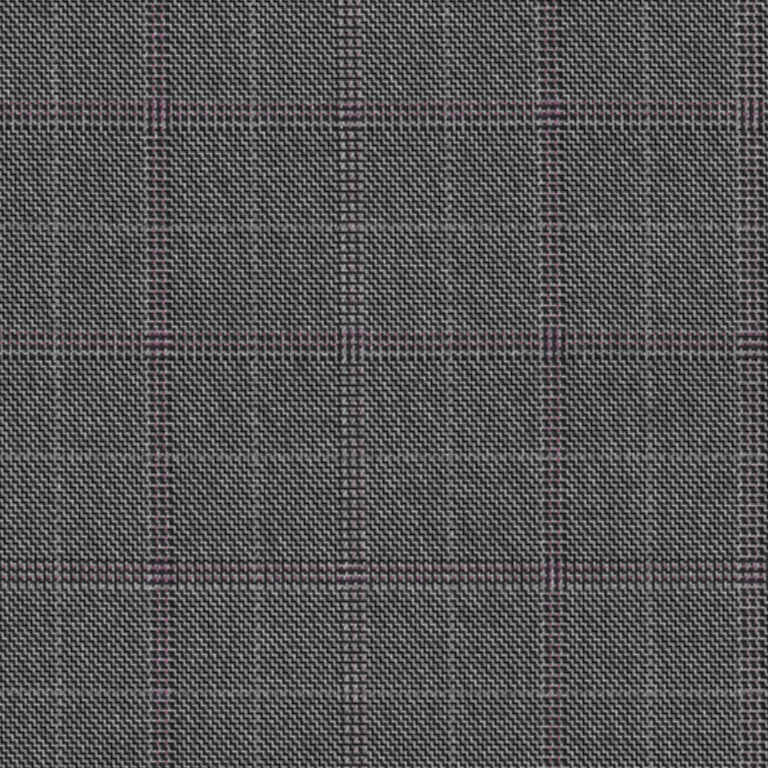
Give the GLSL for this texture, as a Shadertoy shader.

```glsl
// Grey sharkskin suiting with a windowpane check of pale and muted pink yarns.
// Alternate dark and light yarns cross in a 2/2 twill, which forms tiny stairs;
// wide bands and thin lines recolour single yarns. Samples are averaged softly.

const vec2 THREADS = vec2(348.0, 300.0);      // upright and level yarns
const vec2 CHECK_PERIOD = vec2(0.2565, 0.3030);
const vec2 BAND_START = vec2(0.2025, 0.2470); // centre of one wide band
const vec2 LINE_START = vec2(0.0725, 0.0970); // centre of one thin line
const vec3 DARK_YARN = vec3(0.125, 0.125, 0.132);
const vec3 LIGHT_YARN = vec3(0.72, 0.72, 0.725);
const vec3 BAND_DARK = vec3(0.215, 0.205, 0.215);
const vec3 LINE_YARN = vec3(0.47, 0.47, 0.48);
const vec3 PINK_YARN = vec3(0.64, 0.42, 0.54);
const float WEFT_SHADE = 0.9;                 // level yarns lie a little deeper
const float SKEW = 0.006;                     // lean of the upright yarns
const float WOBBLE = 0.003;                   // slack in the cloth
const float YARN_VARIATION = 0.08;
const float FIBRE_VARIATION = 0.36;
const float CLOUDING = 0.04;
const float SOFTNESS = 0.0034;                // width of the soft focus
const int SAMPLES = 5;                        // per side of the focus

float hash(vec2 p) {
    vec3 q = fract(p.xyx * vec3(0.1031, 0.1030, 0.0973));
    q += dot(q, q.yzx + 33.33);
    return fract((q.x + q.y) * q.z);
}

float noise(vec2 p) {
    vec2 cell = floor(p), f = fract(p);
    f = f * f * (3.0 - 2.0 * f);
    float low = mix(hash(cell), hash(cell + vec2(1, 0)), f.x);
    float high = mix(hash(cell + vec2(0, 1)), hash(cell + 1.0), f.x);
    return mix(low, high, f.y);
}

// Offset in whole yarns to the closest stripe; repeat receives its number.
float stripeOffset(float yarn, float count, float start, float period, out float repeat) {
    repeat = floor((yarn / count - start) / period + 0.5);
    return yarn - floor((start + repeat * period) * count);
}

// Colour of one yarn on an axis (0 upright, 1 level), set by its place in the check.
vec3 yarnColour(float yarn, int axis, float fading) {
    float count = THREADS[axis], period = CHECK_PERIOD[axis];
    vec3 colour = mod(yarn, 2.0) < 0.5 ? LIGHT_YARN : DARK_YARN;
    float repeat, lineRepeat;
    float band = stripeOffset(yarn, count, BAND_START[axis], period, repeat);
    float line = stripeOffset(yarn, count, LINE_START[axis], period, lineRepeat);

    // Wide band: three light pairs parted and edged by dark yarns, some pink.
    if (abs(band - 0.5) < 6.0) {
        float step4 = mod(band, 4.0);
        float pinkness = 1.0 - fading * mod(abs(repeat), 2.0);
        colour = step4 < 1.5 ? LIGHT_YARN : BAND_DARK;
        if (step4 < 0.5 && band > -1.0) colour = mix(LIGHT_YARN, PINK_YARN, pinkness);
    }

    // Thin line: a pair without a dark yarn.
    if (line == 0.0 || line == 1.0) colour = max(colour, LINE_YARN);
    return colour;
}

vec3 weave(vec2 p) {
    vec2 grid = p * THREADS;
    vec2 yarn = floor(grid), f = fract(grid);
    float phase = mod(yarn.x - yarn.y, 4.0);
    bool warpOnTop = phase < 2.0;

    // Position across the visible yarn and along its float over two crossings.
    float across = warpOnTop ? f.x : f.y;
    float along = 0.5 * (warpOnTop ? 1.0 - phase + f.y : phase - 2.0 + f.x);
    vec3 colour = warpOnTop ? yarnColour(yarn.x, 0, 0.5)
                            : yarnColour(yarn.y, 1, 0.0) * WEFT_SHADE;

    // Round yarns whose floats sink at both ends.
    float side = 2.0 * across - 1.0, end = 2.0 * along - 1.0;
    float shade = (1.0 - 0.3 * side * side) * (1.0 - 0.3 * end * end);

    // Uneven spinning along each yarn and at each crossing.
    vec2 spun = warpOnTop ? vec2(yarn.x, 7.0 + floor(p.y * 25.0))
                          : vec2(yarn.y, 91.0 + floor(p.x * 25.0));
    shade *= 1.0 + YARN_VARIATION * (hash(spun) - 0.5);
    shade *= 1.0 + FIBRE_VARIATION * (hash(yarn + 17.0) - 0.5);
    return colour * shade;
}

void mainImage(out vec4 fragColor, in vec2 fragCoord) {
    vec2 centre = fragCoord / iResolution.xy;

    // Slight lean and slack of the cloth.
    vec2 drift = vec2(noise(centre * 4.0 + 3.0), noise(centre * 4.0 + 41.0)) - 0.5;
    vec2 shift = WOBBLE * drift + vec2(SKEW * (centre.y - 0.5), 0.0);

    // Average of the weave over the focus, never less than one pixel.
    vec2 focus = max(vec2(SOFTNESS), 1.0 / iResolution.xy);
    vec3 sum = vec3(0.0);
    for (int j = 0; j < SAMPLES; j++) {
        for (int i = 0; i < SAMPLES; i++) {
            vec2 jitter = (vec2(i, j) + 0.5) / float(SAMPLES) - 0.5;
            sum += weave(centre + jitter * focus + shift);
        }
    }
    vec3 colour = sum / float(SAMPLES * SAMPLES);

    // Soft, broad changes of tone.
    colour *= 1.0 + CLOUDING * (noise(centre * 6.0 + 11.0) - 0.5);
    fragColor = vec4(colour, 1.0);
}
```
